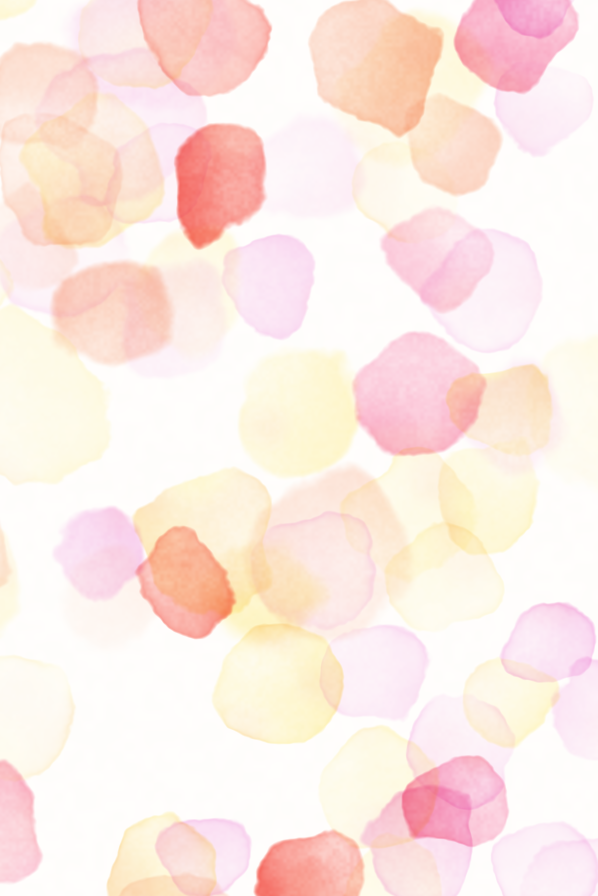
Write a WebGL 2 fragment shader that draws this background.

```glsl
#version 300 es
precision highp float;
// Overlapping translucent watercolour dabs in pink, peach, lilac and lemon on white paper.

uniform vec2 u_resolution;
out vec4 outColor;

const vec3 PIGMENTS[5] = vec3[5](
    vec3(0.996, 0.968, 0.800),   // lemon
    vec3(0.975, 0.820, 0.945),   // lilac
    vec3(0.985, 0.810, 0.735),   // peach
    vec3(0.980, 0.700, 0.800),   // rose
    vec3(0.975, 0.580, 0.550));  // coral

// Integer hash: three values in 0..1 for each lattice point.
vec3 hash3(ivec3 cell) {
    uvec3 v = uvec3(cell + 4096) * 1664525u + 1013904223u;
    v.x += v.y * v.z; v.y += v.z * v.x; v.z += v.x * v.y;
    v ^= v >> 16u;
    v.x += v.y * v.z; v.y += v.z * v.x; v.z += v.x * v.y;
    return vec3(v >> 8u) / 16777216.0;
}

float noise(vec2 p) {
    ivec2 i = ivec2(floor(p));
    vec2 f = fract(p);
    f = f * f * (3.0 - 2.0 * f);
    float bottom = mix(hash3(ivec3(i, 0)).x, hash3(ivec3(i + ivec2(1, 0), 0)).x, f.x);
    float top = mix(hash3(ivec3(i + ivec2(0, 1), 0)).x, hash3(ivec3(i + ivec2(1, 1), 0)).x, f.x);
    return mix(bottom, top, f.y);
}

int pickPigment(float k) {
    return k < 0.25 ? 0 : k < 0.58 ? 1 : k < 0.77 ? 2 : k < 0.89 ? 3 : 4;
}

// Light passed by one dab; q is the offset from its centre.
vec3 dab(vec2 q, float radius, vec3 shape, vec3 paint, float ragged, float grain) {
    float angle = 6.2832 * shape.x;
    q = mat2(cos(angle), sin(angle), -sin(angle), cos(angle)) * q;
    q.x *= mix(0.85, 1.2, shape.y);
    vec2 seed = 40.0 * shape.yz;

    // Rounded outline with a wavering edge.
    float power = mix(2.0, 2.6, shape.z);
    vec2 a = pow(abs(q) + 1e-5, vec2(power));
    float dist = pow(a.x + a.y, 1.0 / power) - radius;
    dist += 0.042 * (noise(q * 13.0 + seed) - 0.5) + ragged;

    // Some dabs dry crisp, a few stay soft.
    float wet = pow(paint.z, 4.0);
    float soft = 0.0025 + 0.014 * wet + 0.6 / u_resolution.x;
    float fill = smoothstep(soft, -soft, dist);
    if (fill <= 0.0) return vec3(1.0);

    // Pigment pools toward one side, and dries into a thin broken rim.
    float pool = smoothstep(-radius, radius, q.y);
    float bloom = noise(q * 17.0 + seed.yx);
    float inside = max(-dist, 0.0);
    float rim = exp(-inside / 0.005) * smoothstep(0.2, 0.7, noise(q * 10.0 + seed + 7.0));
    float halo = exp(-inside / 0.025);
    int kind = pickPigment(paint.x);
    float strength = mix(0.18, 1.0, paint.y) * (kind > 2 ? 1.15 : 0.95);
    float density = strength * (0.30 + 0.60 * pool + 0.35 * bloom + 0.20 * halo + 0.15 * grain);
    density += (kind < 2 ? 1.0 : 0.5) * (0.35 + 0.65 * shape.y) * rim * (1.0 - wet);

    vec3 pigment = PIGMENTS[kind];
    vec3 bleed = PIGMENTS[kind == 1 ? 3 : 2];
    pigment = mix(pigment, bleed, 0.35 * smoothstep(0.5, 0.95, noise(q * 11.0 + seed + 19.0)));
    return pow(pigment, vec3(max(density, 0.0) * fill));
}

void main() {
    vec2 p = gl_FragCoord.xy / u_resolution.x;
    float grain = noise(p * 170.0) + noise(p * 85.0) - 1.0;
    float ragged = 0.009 * (noise(p * 42.0) - 0.5) + 0.003 * (noise(p * 120.0) - 0.5);

    // Warm white paper.
    vec3 color = vec3(1.0, 0.995, 0.988) - 0.003 * noise(p * 60.0);

    // Four layers of scattered dabs, each on its own shifted grid.
    const float CELL = 0.27;
    for (int layer = 0; layer < 4; layer++) {
        vec2 shift = vec2(0.37, 0.61) * float(layer);
        ivec2 home = ivec2(floor(p / CELL + shift));
        for (int j = -1; j <= 1; j++)
        for (int i = -1; i <= 1; i++) {
            ivec2 cell = home + ivec2(i, j);
            vec3 place = hash3(ivec3(cell, 11 + layer));
            vec2 center = (vec2(cell) + place.xy - shift) * CELL;
            vec3 shape = hash3(ivec3(cell, 31 + layer));
            vec3 paint = hash3(ivec3(cell, 51 + layer));

            // The bottom layer holds wide pale washes.
            float radius = mix(0.062, 0.115, fract(place.z * 17.0));
            if (layer == 0) {
                radius *= 1.2;
                paint.xy *= vec2(0.75, 0.4);
            }
            vec2 q = p - center;
            if (length(q) > 1.5 * radius + 0.03) continue;

            // Dabs gather in loose clusters.
            if (place.z > 0.30 + 0.70 * noise(center * 3.0 + 5.0)) continue;
            color *= dab(q, radius, shape, paint, ragged, grain);
        }
    }
    outColor = vec4(color, 1.0);
}
```
